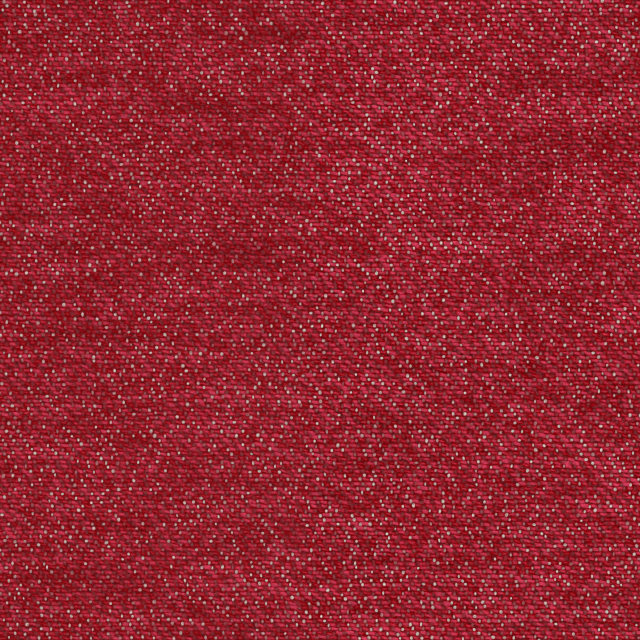
This texture is drawn by a three.js fragment shader. Its source:

```glsl
// Red twill cloth: short tilted stitches in staggered rows, with pale
// threads showing through the gaps. Stretched gradient noise adds slubs,
// worn patches and a faint tonal change at the middle.
varying vec2 vUv;

float hash(vec2 p) {
  vec3 h = fract(p.xyx * vec3(0.1031, 0.103, 0.0973));
  h += dot(h, h.yzx + 33.33);
  return fract((h.x + h.y) * h.z);
}

vec2 gradient(vec2 cell) {
  float angle = 6.2832 * hash(cell + 17.0);
  return vec2(cos(angle), sin(angle));
}

// Gradient noise, roughly -0.7 to 0.7
float noise(vec2 p) {
  vec2 i = floor(p);
  vec2 f = fract(p);
  vec2 u = f * f * f * (f * (f * 6.0 - 15.0) + 10.0);
  vec2 e = vec2(0.0, 1.0);
  float low = mix(dot(gradient(i), f), dot(gradient(i + e.yx), f - e.yx), u.x);
  float high = mix(dot(gradient(i + e.xy), f - e.xy), dot(gradient(i + e.yy), f - e.yy), u.x);
  return mix(low, high, u.y);
}

// Sideways shift of a row, wandering a little along its length
float stagger(float row, float x) {
  return row * 0.39 + 0.24 * hash(vec2(row, 4.0)) + 0.22 * noise(vec2(x * 0.23, row * 0.71));
}

void main() {
  vec2 p = vUv;
  float rightSide = smoothstep(0.476, 0.488, p.x + 0.004 * noise(vec2(3.0, p.y * 30.0)));

  // Broad tone: long horizontal slubs over soft patches
  float slub = mix(noise(p * vec2(4.0, 46.0)), noise(p * vec2(4.0, 46.0) + 71.0), rightSide);
  float patchTone = 0.7 * noise(p * vec2(4.0, 9.0) + 31.0) + 0.6 * noise(p * vec2(15.0, 26.0) + 5.0);
  float wear = 0.5 * slub + 0.42 * patchTone;

  // Uneven weave grid: x counts stitches, y counts rows
  vec2 bend = vec2(noise(p * vec2(13.0, 24.0)), noise(p * vec2(9.0, 19.0) + 9.0));
  vec2 weave = (p + bend * vec2(0.004, 0.003)) * vec2(62.0, 146.0);
  float fibre = noise(p * vec2(170.0, 300.0) + 3.0);
  float fuzz = noise(p * vec2(95.0, 130.0) + 60.0);

  // Shadow between stitches, deep red to dull brown
  vec3 color = mix(vec3(0.47, 0.02, 0.04), vec3(0.41, 0.1, 0.12), smoothstep(-0.35, 0.4, fuzz));
  color *= 1.0 + 0.4 * fibre + 0.2 * wear;
  float baseRow = floor(weave.y);

  // Stitches of this row and its neighbours, as tilt makes them overlap
  for (int k = -1; k <= 1; k++) {
    float row = baseRow + float(k);
    float x = weave.x + stagger(row, weave.x);
    vec2 id = vec2(floor(x), row);
    vec2 local = vec2(fract(x) - 0.5, weave.y - row - 0.5);
    local.y += (0.3 + 0.3 * hash(id + 11.0)) * local.x + 0.35 * (hash(id + 51.0) - 0.5);
    local.x += 0.12 * (hash(id + 37.0) - 0.5);

    // Rounded bar with a soft, uneven edge
    vec2 halfSize = vec2(0.3 + 0.13 * hash(id), 0.36 + 0.12 * hash(id + 23.0));
    vec2 edge = abs(local) / halfSize;
    float reach = pow(pow(edge.x, 4.0) + pow(edge.y, 3.0), 0.3) + 0.25 * fuzz;
    float body = 1.0 - smoothstep(0.75, 1.3, reach);
    float core = 1.0 - smoothstep(0.15, 1.0, reach);
    float pinkness = 0.16 + 0.62 * core + 0.75 * (hash(id + 83.0) - 0.5)
                   + 0.55 * wear + 0.5 * fibre + 0.08 * rightSide;
    vec3 thread = mix(vec3(0.55, 0.02, 0.045), vec3(0.79, 0.22, 0.33), clamp(pinkness, 0.0, 1.0));
    thread *= 0.97 + 0.12 * local.y + 0.12 * wear;
    color = mix(color, thread, body);
  }

  // Pale cross threads in the gaps, with a dull rim
  for (int k = -1; k <= 1; k++) {
    float row = baseRow + float(k);
    float x = weave.x + stagger(row, weave.x);
    vec2 id = vec2(floor(x + 0.5), row);
    vec2 local = vec2(fract(x + 0.5) - 0.5, weave.y - row - 0.5);
    local += vec2(0.14, 0.35) * (vec2(hash(id + 43.0), hash(id + 29.0)) - 0.5);
    vec2 dotSize = vec2(0.13 + 0.07 * hash(id + 91.0), 0.36 + 0.16 * hash(id + 73.0));
    float reach = length(local / dotSize) + 0.3 * fuzz;
    float rim = 1.0 - smoothstep(0.7, 1.75, reach);
    float dotShape = 1.0 - smoothstep(0.35, 1.25, reach);
    float strength = smoothstep(0.08, 1.0, hash(id + 67.0) + 0.5 * wear);
    color = mix(color, vec3(0.47, 0.14, 0.16), 0.55 * rim);
    vec3 pale = mix(vec3(0.62, 0.34, 0.37), vec3(0.76, 0.74, 0.7), strength);
    color = mix(color, pale, dotShape * (0.25 + 0.75 * strength));
  }

  // Duller left half, stray rosy fuzz and fine grain
  color = mix(color, vec3(0.56, 0.2, 0.24), 0.08 * (1.0 - rightSide));
  color = mix(color, vec3(0.64, 0.3, 0.36), 0.3 * smoothstep(0.1, 0.5, noise(p * vec2(150.0, 210.0) + 12.0)));
  color *= 1.0 + 0.22 * noise(p * 250.0 + 40.0);
  gl_FragColor = vec4(clamp(color, 0.0, 1.0), 1.0);
}
```
